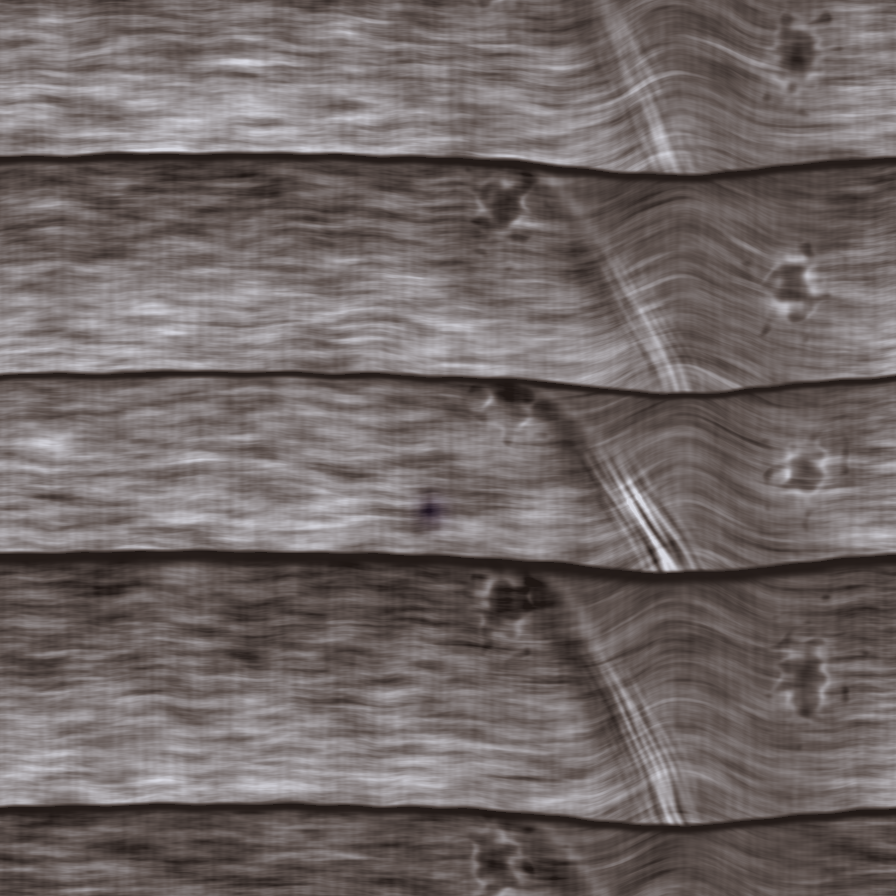
This texture is drawn by a WebGL 1 fragment shader. Its source:

```glsl
precision highp float;
// Weathered overlapping boards: four wavy seams divide the tile into planks,
// each fading from brown under its shadow to silver grey at its lower lip.
// Stretched gradient noise gives the grain; a curved split scars every plank.

uniform vec2 u_resolution;

#define SEAMS vec4(0.098, 0.380, 0.580, 0.824)
#define SHADOW_DEPTH vec4(0.007, 0.012, 0.005, 0.007)
#define LIP_TONE vec4(0.60, 0.58, 0.56, 0.61)
#define TOP_TONE vec4(0.35, 0.33, 0.50, 0.36)
#define SPLINTERS vec4(0.30, 0.70, 1.00, 0.35)
#define SAG 0.016
#define GRAIN 0.34
#define BLOTCH 0.26
#define DARK vec3(0.12, 0.09, 0.08)
#define BROWN vec3(0.37, 0.325, 0.31)
#define SILVER vec3(0.62, 0.60, 0.61)

float hash(vec2 c) {
  return fract(sin(dot(c, vec2(127.1, 311.7))) * 43758.5);
}

float corner(vec2 cell, vec2 f, vec2 o, float period) {
  vec2 c = cell + o;
  float a = 6.2832 * hash(vec2(mod(c.x, period), c.y));
  return dot(vec2(cos(a), sin(a)), f - o);
}

// Gradient noise, about -1 to 1, repeating across x after `period` cells.
float noise(vec2 p, float period) {
  vec2 i = floor(p), f = p - i;
  vec2 w = f * f * f * (f * (f * 6.0 - 15.0) + 10.0);
  float low = mix(corner(i, f, vec2(0, 0), period), corner(i, f, vec2(1, 0), period), w.x);
  float high = mix(corner(i, f, vec2(0, 1), period), corner(i, f, vec2(1, 1), period), w.x);
  return 1.4 * mix(low, high, w.y);
}

float fbm(vec2 p, vec2 freq, float seed) {
  float sum = 0.0, amp = 0.5;
  for (int i = 0; i < 4; i++) {
    sum += amp * noise(p * freq + vec2(0.0, seed), freq.x);
    freq *= 2.0;
    seed += 17.0;
    amp *= 0.55;
  }
  return sum;
}

float bell(float x, float width) {
  return exp(-x * x / (width * width));
}

// Dark eye inside a broken pale ring.
float knot(vec2 offset, float rough) {
  float r = length(offset) * (1.0 + 0.6 * rough);
  return 0.20 * bell(r - 1.0, 0.35) * (0.5 + 1.5 * rough) - 0.16 * bell(r, 0.6);
}

void main() {
  vec2 uv = gl_FragCoord.xy / u_resolution;
  float px = 1.0 / u_resolution.y, x = uv.x;

  // Find the plank and its lower and upper seams.
  float wave = -SAG * bell(x - 0.75, 0.14) + 0.004 * sin(6.2832 * x);
  float lo = SEAMS.w - 1.0 + wave, hi = SEAMS.x + 1.0 + wave, id = 0.0;
  for (int i = 3; i >= 0; i--) {
    float ripple = 0.0025 * noise(vec2(x * 20.0, float(i) * 7.3), 20.0);
    float seam = SEAMS[i] + wave + ripple;
    if (uv.y < seam) hi = seam;
    else { lo = max(lo, seam); id += 1.0; }
  }
  id = mod(id, 4.0);
  vec4 plank = 1.0 - step(0.5, abs(vec4(0, 1, 2, 3) - id));
  float h = uv.y - lo, t = clamp(h / (hi - lo), 0.0, 1.0), seed = id * 61.0;

  // The split sweeps from upper left to the lip; grain swells around it.
  float drift = noise(vec2(x * 5.0, h * 12.0 + seed), 5.0);
  float split = x - mix(0.57, 0.745, pow(1.0 - t, 0.6)) + 0.008 * drift;
  vec2 q = vec2(x, h + 0.007 * drift - 0.055 * bell(x - 0.76, 0.08));
  float blotch = fbm(q, vec2(7.0, 18.0), seed + 5.0);
  float grain = fbm(q, vec2(12.0, 75.0), seed + 9.0);
  float streak = noise(q * vec2(9.0, 95.0) + vec2(0.0, seed), 9.0);
  float saw = noise(vec2(x * 150.0, h * 22.0 + seed), 150.0);

  // Weathering: grey lip, brown top, browner wood right of the split.
  float tone = mix(dot(plank, LIP_TONE), dot(plank, TOP_TONE), smoothstep(0.1, 0.85, t + 0.3 * blotch));
  float right = smoothstep(0.495, 0.505, x) * (1.0 - smoothstep(0.88, 1.0, x));
  float stain = right * (0.3 + 0.7 * smoothstep(-0.06, 0.02, split));
  tone = mix(tone, 0.38, 0.75 * stain);
  tone += (1.0 - 0.45 * stain) * (BLOTCH * blotch + GRAIN * grain) + 0.03 * saw;
  tone += 0.13 * smoothstep(0.35, 0.8, streak) - 0.11 * smoothstep(0.35, 0.8, -streak);

  // Shaded hollow, pale rim, and splintered fibres along the split.
  float scar = dot(plank, SPLINTERS);
  float fibre = noise(vec2(split * 110.0, t * 3.5 + seed), 110.0);
  tone -= (0.08 + 0.09 * scar) * bell(split + 0.025, 0.026) * smoothstep(0.02, 0.4, t);
  tone += 0.09 * bell(split - 0.012, 0.012);
  float frayed = bell(split - 0.012, 0.03) * (1.0 - smoothstep(0.35, 0.75, t));
  tone += scar * frayed * (0.12 + 0.55 * fibre);

  // Small knots either side of the split, and one on the grey plank.
  float rough = noise(vec2(x * 45.0, h * 60.0 + seed), 45.0);
  for (int k = 0; k < 2; k++) {
    float side = float(k);
    vec2 jitter = vec2(hash(vec2(id, side)), hash(vec2(side + 4.0, id))) - 0.5;
    vec2 center = vec2(0.57 + 0.325 * side, 0.78 - 0.28 * side) + jitter * vec2(0.03, 0.2);
    tone += knot((vec2(x, t) - center) / vec2(0.026, 0.14), rough);
  }
  float eye = plank.z * bell(length((vec2(x, t) - vec2(0.482, 0.25)) / vec2(0.018, 0.09)), 1.0);
  tone -= eye * (0.16 + 0.2 * rough);

  // Overhang shadow, dark seam and worn lower lip.
  float gap = hi - uv.y, depth = dot(plank, SHADOW_DEPTH);
  tone *= 1.0 - 0.35 * exp(-gap / 0.022);
  float line = 1.0 - smoothstep(depth * 0.5, depth * 1.5 + px, gap);
  tone = mix(tone, 0.13, 0.92 * line);
  tone = mix(0.16, tone, smoothstep(-px, 0.004 + px, h));

  vec3 color = mix(DARK, BROWN, clamp((tone - 0.12) / 0.25, 0.0, 1.0));
  color += (SILVER - BROWN) * clamp((tone - 0.37) / 0.25, 0.0, 1.9);
  color += vec3(0.0, -0.01, 0.05) * eye;
  gl_FragColor = vec4(color, 1.0);
}
```
